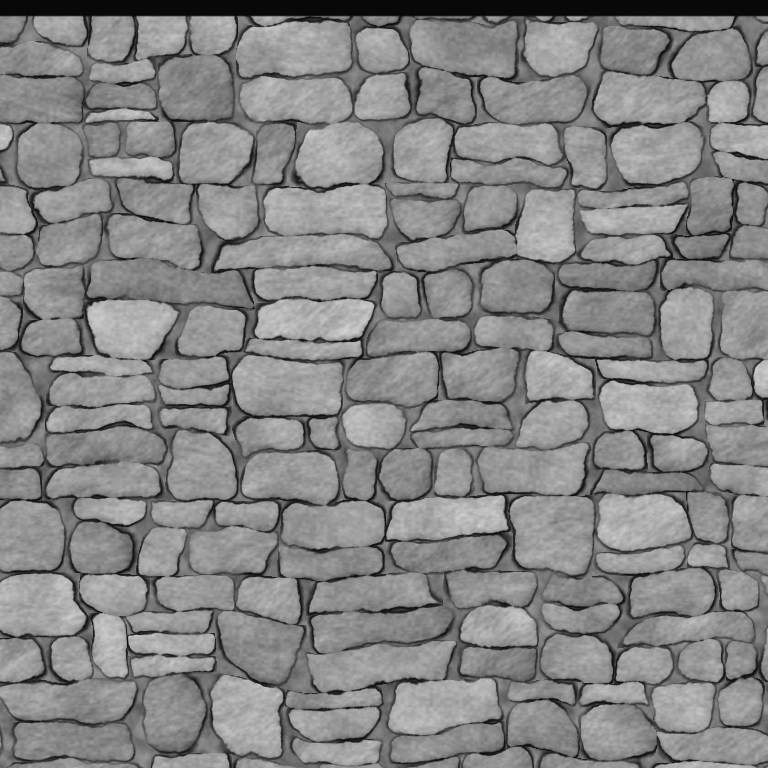
A WebGL 1 fragment shader for this texture:

```glsl
precision highp float;
// Dry grey rubble wall below a thin black strip. Jittered courses are cut into
// blocks, each block is split at random into stones, and every stone is a
// tapered rounded box with chipped edges, rough relief and broken dark joints.
uniform vec2 u_resolution;

const vec2 LIGHT_STEP = vec2(-0.0015, 0.0026);
const float STRIP_BOTTOM = 0.979;
const float JOINT = 0.0016;

float hash(vec2 p) {
  vec3 q = fract(vec3(p.xyx) * 0.1031);
  q += dot(q, q.yzx + 33.33);
  return fract((q.x + q.y) * q.z);
}

float valueNoise(vec2 p) {
  vec2 i = floor(p), f = fract(p);
  f = f * f * (3.0 - 2.0 * f);
  vec2 e = vec2(0.0, 1.0);
  return mix(mix(hash(i), hash(i + e.yx), f.x),
             mix(hash(i + e.xy), hash(i + e.yy), f.x), f.y);
}

float fbm(vec2 p) {
  float sum = 0.0, amplitude = 0.5;
  for (int i = 0; i < 4; i++) {
    sum += amplitude * valueNoise(p);
    p = mat2(0.8, 0.6, -0.6, 0.8) * p * 2.0 + 17.3;
    amplitude *= 0.52;
  }
  return sum;
}

vec2 warp(vec2 p) {
  return vec2(valueNoise(p), valueNoise(p + 71.7)) - 0.5;
}

// Uneven 1D division: returns start, end and index of the span holding x.
float spanEdge(float i, float seed) {
  return i + 0.6 * (hash(vec2(i + 40.0, seed)) - 0.5);
}
vec3 unevenSpan(float x, float seed) {
  float i = floor(x);
  if (x < spanEdge(i, seed)) i -= 1.0;
  else if (x >= spanEdge(i + 1.0, seed)) i += 1.0;
  return vec3(spanEdge(i, seed), spanEdge(i + 1.0, seed), i);
}

// Box with its own radius at each corner.
float roundedBox(vec2 p, vec2 halfSize, vec4 radii) {
  vec2 side = p.x > 0.0 ? radii.xy : radii.zw;
  float r = p.y > 0.0 ? side.x : side.y;
  vec2 q = abs(p) - halfSize + r;
  return min(max(q.x, q.y), 0.0) + length(max(q, 0.0)) - r;
}

// Returns signed distance to the local stone, and its random id.
vec2 stoneAt(vec2 uv) {
  vec2 p = uv + 0.024 * warp(uv * 8.0) + 0.011 * warp(uv * 27.0);
  vec3 course = unevenSpan(p.y * 8.0, 3.0);
  float shift = hash(vec2(course.z + 9.0, 5.0));
  vec3 block = unevenSpan(p.x * 4.0 + shift, course.z + 60.0);
  vec2 lo = vec2((block.x - shift) / 4.0, course.x / 8.0);
  vec2 hi = vec2((block.y - shift) / 4.0, course.y / 8.0);
  float id = hash(vec2(block.z + 20.0, course.z + 31.0));
  // Split the block until each piece is small enough.
  for (int k = 0; k < 5; k++) {
    vec2 size = hi - lo;
    if (size.x * size.y < mix(0.004, 0.016, hash(vec2(id * 173.0, 2.0)))) break;
    vec2 cut = mix(lo, hi, mix(0.28, 0.72, hash(vec2(id * 211.0, 7.0))));
    bool wide = size.x > size.y * mix(1.6, 2.7, hash(vec2(id * 97.0, 4.0)));
    bool upper = wide ? p.x > cut.x : p.y > cut.y;
    vec2 axis = wide ? vec2(1.0, 0.0) : vec2(0.0, 1.0);
    if (upper) lo = mix(lo, cut, axis);
    else hi = mix(hi, cut, axis);
    id = hash(vec2(id * 131.0, upper ? 11.0 : 19.0));
  }
  vec2 halfSize = 0.5 * (hi - lo) - JOINT;
  vec2 q = p - 0.5 * (lo + hi);
  float taper = 0.26 * (hash(vec2(id * 83.0, 6.0)) - 0.5);
  halfSize.x *= 1.0 - abs(taper) + taper * q.y / halfSize.y;
  vec4 corner = vec4(hash(vec2(id * 51.0, 1.0)), hash(vec2(id * 57.0, 2.0)),
                     hash(vec2(id * 63.0, 3.0)), hash(vec2(id * 69.0, 4.0)));
  vec4 radii = min(halfSize.x, halfSize.y) * mix(vec4(0.15), vec4(1.0), corner);
  float chips = 0.010 * (fbm(uv * 55.0) - 0.48);
  return vec2(roundedBox(q, halfSize, radii) + chips, id);
}

// Rough stone face: own tone, stains, lit relief and rounded rim.
float stoneTone(vec2 uv, vec2 stone, float slope) {
  float id = stone.y, angle = 1.5 * (hash(vec2(id * 41.0, 8.0)) - 0.5);
  mat2 turn = mat2(cos(angle), -sin(angle), sin(angle), cos(angle));
  vec2 grain = vec2(30.0, 52.0), p = turn * uv * grain + id * 50.0;
  float relief = fbm(p) - fbm(p + turn * LIGHT_STEP * grain);
  float tone = mix(0.54, 0.69, hash(vec2(id * 29.0, 3.0)));
  tone += 0.26 * (fbm(uv * 17.0 + id * 20.0) - 0.48);
  tone += 0.42 * relief + 0.08 * (valueNoise(uv * 210.0) - 0.5);
  return tone + exp(min(stone.x, 0.0) / 0.004) * (0.07 * slope - 0.09);
}

// Thin dark gaps, broken where rough mortar fills them.
float jointTone(vec2 uv, float dist, float shadow) {
  float fullness = smoothstep(0.3, 0.75, fbm(uv * 24.0 + 5.0));
  float mortar = 0.46 + 0.34 * (fbm(uv * 65.0) - 0.48);
  float openness = smoothstep(0.0, mix(0.008, 0.004, fullness), dist);
  return mix(mix(0.06, 0.40, fullness), mortar, openness) * (1.0 - 0.4 * shadow);
}

void main() {
  vec2 uv = gl_FragCoord.xy / u_resolution;
  vec2 stone = stoneAt(uv), lit = stoneAt(uv + LIGHT_STEP);
  float slope = clamp((lit.x - stone.x) / length(LIGHT_STEP), -1.0, 1.0);
  float shadow = 1.0 - smoothstep(-0.002, 0.002, lit.x);
  float face = 1.0 - smoothstep(-0.0014, 0.0014, stone.x);
  float tone = mix(jointTone(uv, stone.x, shadow), stoneTone(uv, stone, slope), face);
  float strip = smoothstep(STRIP_BOTTOM - 0.0015, STRIP_BOTTOM + 0.0015, uv.y);
  gl_FragColor = vec4(vec3(mix(clamp(tone, 0.0, 1.0), 0.03, strip)), 1.0);
}
```
